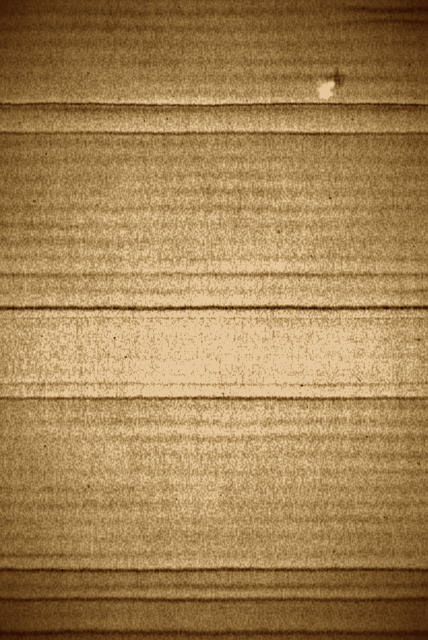
Give the GLSL for this texture, as a Shadertoy shader.

```glsl
#define FLUTES 39.0
#define FLUTE_DEPTH 0.085
#define GRAIN 0.36
#define WOBBLE 0.003
#define EXPOSURE 1.12
#define VIGNETTE vec2(1.2, 2.3)
#define GLOW_CENTER vec2(0.5, 0.54)
#define SPECK_GRID 24.0
#define SPECK_CHANCE 0.13
#define DARK_BROWN vec3(0.14, 0.02, 0.01)
#define PALE_KRAFT vec3(0.81, 0.68, 0.49)

// Each crease: distance from top, half width, depth, brightness of upper lip
const int CREASES = 12;
const vec4 creases[CREASES] = vec4[CREASES](
    vec4(0.163, 0.0020, 0.75, 0.42), vec4(0.171, 0.0045, 0.30, 0.00),
    vec4(0.208, 0.0028, 0.55, 0.36), vec4(0.428, 0.0030, 0.24, 0.17),
    vec4(0.481, 0.0033, 0.82, 0.22), vec4(0.497, 0.0018, 0.20, 0.08),
    vec4(0.600, 0.0028, 0.24, 0.03), vec4(0.622, 0.0030, 0.60, 0.15),
    vec4(0.890, 0.0034, 0.78, 0.32), vec4(0.915, 0.0050, 0.30, 0.15),
    vec4(0.936, 0.0036, 0.68, 0.40), vec4(0.988, 0.0045, 0.72, 0.36));

vec2 hash2(vec2 p) {
    vec3 q = fract(p.xyx * vec3(0.1031, 0.1030, 0.0973));
    q += dot(q, q.yzx + 33.33);
    return fract((q.xx + q.yz) * q.zy);
}

float gradientDot(vec2 cell, vec2 offset, vec2 f) {
    float angle = 6.2832 * hash2(cell + offset).x;
    return dot(vec2(cos(angle), sin(angle)), f - offset);
}

// Gradient noise, roughly -0.7 to 0.7
float noise(vec2 p) {
    vec2 i = floor(p), f = fract(p);
    vec2 u = f * f * f * (f * (f * 6.0 - 15.0) + 10.0);
    return mix(mix(gradientDot(i, vec2(0, 0), f), gradientDot(i, vec2(1, 0), f), u.x),
               mix(gradientDot(i, vec2(0, 1), f), gradientDot(i, vec2(1, 1), f), u.x), u.y);
}

// Dark fold with a lit lip above and a soft shadow below
float crease(float top, vec4 c, float pixel) {
    float d = top - c.x, w = max(c.y, 0.7 * pixel);
    float fold = exp(-d * d / (w * w));
    float lip = exp(min(d, 0.0) * 75.0) * (1.0 - smoothstep(-w, w, d));
    float shadow = exp(-max(d, 0.0) * 90.0) * smoothstep(0.0, w, d);
    return c.w * lip - c.z * (fold + 0.2 * shadow);
}

float band(float lo, float hi, float t) {
    return smoothstep(lo - 0.002, lo + 0.002, t) - smoothstep(hi - 0.002, hi + 0.002, t);
}

// Sparse dark flecks, one candidate per cell
float specks(vec2 p) {
    vec2 cell = floor(p * SPECK_GRID), r = hash2(cell + 71.0);
    vec2 d = fract(p * SPECK_GRID) - 0.2 - 0.6 * r;
    d += 0.04 * noise(p * 300.0);
    float size = 0.03 + 0.03 * hash2(cell + 5.0).y;
    float present = step(hash2(cell + 19.0).x, SPECK_CHANCE);
    return present * (1.0 - smoothstep(0.4 * size, 1.4 * size, length(d)));
}

void mainImage(out vec4 fragColor, in vec2 fragCoord) {
    float pixel = 1.0 / iResolution.y;
    vec2 p = vec2(fragCoord.x, iResolution.y - fragCoord.y) * pixel;
    vec2 uv = vec2(fragCoord.x / iResolution.x, p.y);

    // Vignetted light, with each panel tilted differently
    vec2 away = uv - GLOW_CENTER;
    float light = EXPOSURE - dot(away * away, VIGNETTE);
    float brightPanel = band(0.481, 0.622, uv.y);
    light += 0.05 * brightPanel - 0.09 * band(0.208, 0.481, uv.y);
    light -= 0.07 * band(0.622, 0.89, uv.y) + 0.16 * band(0.89, 1.1, uv.y);

    // Corrugated ribs with ragged, uneven edges
    float ragged = noise(p * vec2(110.0, 30.0)) + noise(p * vec2(5.0, 9.0));
    float rib = sin(6.2832 * FLUTES * uv.y + 1.3 * ragged);
    float flatness = band(0.16, 0.208, uv.y) + band(0.88, 1.1, uv.y) + 0.6 * brightPanel;
    float wear = 0.8 + 0.9 * noise(p * vec2(4.0, 14.0) + 31.0);
    float relief = FLUTE_DEPTH * wear * (1.0 - flatness) * (rib - 0.25 * rib * rib);
    relief += 0.22 * noise(p * vec2(3.0, 75.0) + 63.0) * (0.4 + 0.6 * band(0.89, 1.1, uv.y));

    // Folds across the sheet, faint ones breaking up along their length
    for (int i = 0; i < CREASES; i++) {
        float seed = 7.3 * float(i);
        float drift = noise(vec2(p.x * 5.0, seed)) + 0.4 * noise(vec2(p.x * 34.0, seed + 3.5));
        drift += 0.35 * noise(vec2(p.x * 110.0, seed + 8.2));
        float strength = 1.0 + 0.9 * noise(vec2(p.x * 7.0, seed + 50.5));
        strength = mix(strength, 1.0, smoothstep(0.2, 0.9, creases[i].z));
        relief += strength * crease(uv.y + WOBBLE * drift, creases[i], pixel);
    }

    // Short wrinkles that fade out from one side
    float bend = 0.006 * noise(vec2(p.x * 9.0, 4.5));
    float fromRight = smoothstep(0.7, 0.9, uv.x);
    relief += fromRight * crease(uv.y + bend, vec4(0.014, 0.005, 0.5, 0.05), pixel);
    relief += fromRight * crease(uv.y - bend, vec4(0.034, 0.004, 0.45, 0.05), pixel);
    relief += smoothstep(0.86, 0.98, uv.x) * crease(uv.y + bend, vec4(0.453, 0.003, 0.25, 0.2), pixel);
    relief += (1.0 - smoothstep(0.1, 0.3, uv.x)) * crease(uv.y, vec4(0.868, 0.003, 0.25, 0.05), pixel);

    // Torn scar: pale pulp beside a dark hollow
    vec2 tear = p - vec2(0.508, 0.137);
    tear += 0.012 * vec2(noise(p * 70.0), noise(p * 70.0 + 40.0));
    float pulp = 1.0 - smoothstep(0.007, 0.015, length(tear * vec2(1.0, 0.8)));
    float hollow = 1.0 - smoothstep(0.004, 0.016, length((tear - vec2(0.018, -0.012)) * vec2(1.0, 0.7)));
    relief += 0.8 * pulp - 0.45 * hollow;

    // Paper fibre at several scales
    float grain = noise(p * vec2(310.0, 250.0)) + 0.6 * noise(p * vec2(170.0, 95.0) + 17.0);
    grain += 0.3 * noise(p * vec2(60.0, 16.0) + 9.0) + 0.25 * noise(p * 8.0);
    relief += GRAIN * grain - 0.45 * specks(p);

    // Tone to kraft colour; blue falls away fastest in the shade
    float tone = clamp(light * (1.0 + relief), 0.0, 1.14);
    vec3 ramp = pow(vec3(tone), vec3(1.0, 1.06, 1.7));
    fragColor = vec4(mix(DARK_BROWN, PALE_KRAFT, ramp), 1.0);
}
```
